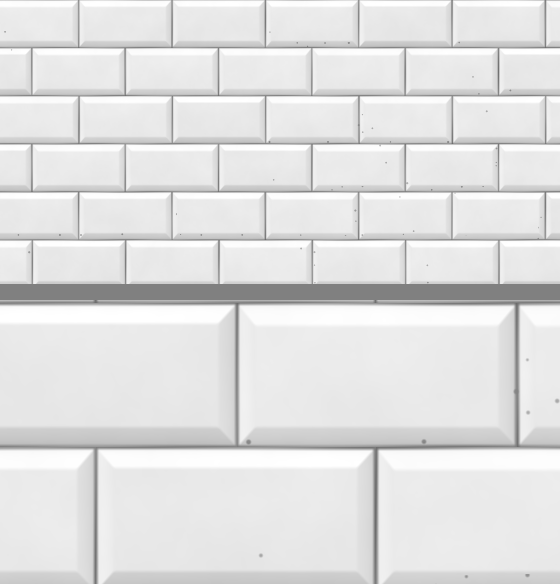
Top: the whole. Bottom: its middle third, enlarged.
Reproduce this texture procedurally as a Shadertoy shader.

```glsl
// Glossy white bevelled wall tiles in a half-offset running bond.
// Each tile is a flat face with four mitred bevels lit from above, thin soft
// joints, faint layered-sine smudges and a few cellular specks of wear.

const float TILE_WIDTH = 1.94; // in tile heights

float hash(vec2 p) {
    return fract(sin(dot(p, vec2(127.1, 311.7))) * 4375.85);
}

// Soft cloudiness in about -1..1
float smudge(vec2 p) {
    float sum = 0.0, amp = 0.5;
    for (int i = 0; i < 5; i++) {
        sum += amp * sin(p.x + 1.3 * sin(p.y * 0.8)) * sin(p.y * 1.2 + sin(p.x * 0.7));
        p = mat2(1.5, 1.1, -1.1, 1.5) * p + 2.7;
        amp *= 0.6;
    }
    return sum;
}

// One rare dark dot per cell, kept inside the cell
float speck(vec2 p, float chance, float px) {
    p *= 14.0;
    vec2 cell = floor(p);
    vec2 center = 0.35 + 0.3 * vec2(hash(cell + 3.1), hash(cell + 17.7));
    float radius = 0.08 + 0.16 * hash(cell + 41.3);
    float d = length(fract(p) - center) - radius;
    return step(hash(cell + 71.9), chance) * (1.0 - smoothstep(-0.1, 0.1 + 7.0 * px, d));
}

void mainImage(out vec4 fragColor, in vec2 fragCoord) {
    vec2 uv = fragCoord / iResolution.xy;
    float px = 5.91 / iResolution.y;

    // Wall position in tile heights, y running downwards
    vec2 wall = vec2(uv.x * 6.0 * TILE_WIDTH, (1.0 - uv.y) * 5.91 + 0.008);
    float row = floor(wall.y);
    float column = wall.x / TILE_WIDTH + 0.156 + 0.5 * mod(row, 2.0);
    column += 0.003 * sin(row * 2.3);
    vec2 id = vec2(floor(column), row);
    vec2 q = vec2(fract(column) * TILE_WIDTH, fract(wall.y));
    float tone = hash(id + 5.3) - 0.5;

    // Distance to each edge, measured in bevel widths
    float left = q.x / 0.125;
    float right = (TILE_WIDTH - q.x) / 0.13;
    float top = q.y / (0.15 + 0.02 * tone);
    float bottom = (1.0 - q.y) / 0.14;
    float soft = 0.1 + 4.0 * px;

    // Face, with a slight fall-off downwards
    float cloud = smudge(wall * 3.1 + 9.0 * tone);
    float face = 0.915 + 0.014 * tone + 0.013 * cloud - 0.02 * (q.y - 0.5);

    // Bevels: bright top, pale left, dull right, grey bottom
    float side = q.x < 0.5 * TILE_WIDTH ? 0.965 - 0.05 * left : 0.84 + 0.04 * right;
    float cap = q.y < 0.5 ? 0.995 - 0.01 * tone
                          : 0.77 + 0.055 * bottom + 0.03 * tone;
    float sideDepth = min(left, right);
    float capDepth = min(top, bottom);
    float bevel = mix(side, cap, smoothstep(-soft, soft, sideDepth - capDepth));
    bevel += 0.01 * cloud;
    float depth = min(sideDepth, capDepth);
    float shade = mix(bevel, face, smoothstep(1.0 - soft, 1.0 + soft, depth));

    // Wear: specks keep to the lower and side edges of some tiles
    float nearEdge = 1.0 - smoothstep(0.7, 1.3, min(bottom, sideDepth));
    float worn = step(0.7, hash(id + 23.0));
    shade -= 0.25 * speck(wall, 0.0015 + 0.03 * nearEdge * worn, px);

    // A rare short scratch on the face
    vec2 nick = q - vec2(0.4 + hash(id + 61.0), 0.28);
    nick.x += 0.15 * nick.y;
    float scratch = (1.0 - smoothstep(0.002, 0.004 + px, abs(nick.x)))
                  * (1.0 - smoothstep(0.04, 0.06, abs(nick.y)));
    shade -= 0.3 * scratch * step(0.97, hash(id + 88.0));

    // Joints: soft lines of slowly varying strength in a faint shadow
    float vertical = min(q.x, TILE_WIDTH - q.x);
    float horizontal = min(q.y, 1.0 - q.y);
    float blur = 0.012 + 0.5 * px;
    float gap = 0.012 + 0.002 * sin(wall.x * 2.3 + row * 2.0) + 0.001 * sin(wall.y * 5.0);
    float upright = 1.0 - smoothstep(gap - blur, gap + blur, vertical);
    float level = 1.0 - smoothstep(gap - blur, gap + blur, horizontal);
    shade -= 0.07 * exp(-min(vertical, horizontal) * 45.0);
    shade = mix(shade, 0.52 + 0.07 * sin(wall.x * 3.7 + row * 1.9), level);
    shade = mix(shade, 0.46 + 0.06 * sin(wall.y * 4.1 + id.x), upright);

    fragColor = vec4(vec3(clamp(shade, 0.0, 1.0)), 1.0);
}
```
